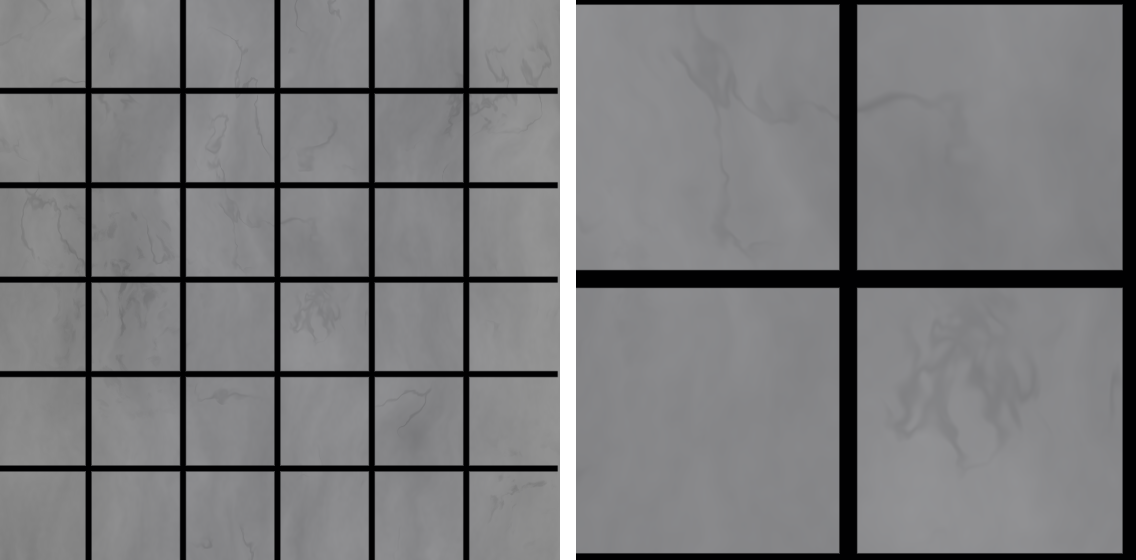
Left, the full canvas; right, a detail of the centre.
Give the GLSL for this texture, as a WebGL 2 fragment shader.

```glsl
#version 300 es
precision highp float;
// Grey concrete tiles, six by six, parted by five black joints each way.
// The cement is one continuous sheet of warped noise with cloudy stains,
// upright streaks and thin dark veins; each tile shifts slightly in tone.

uniform vec2 u_resolution;
out vec4 fragColor;

const float PITCH = 0.1686;

float hash(vec2 p) {
    vec3 q = fract(p.xyx * vec3(0.1031, 0.1030, 0.0973));
    q += dot(q, q.yzx + 33.33);
    return fract((q.x + q.y) * q.z);
}

float noise(vec2 p) {
    vec2 cell = floor(p), f = fract(p);
    f = f * f * (3.0 - 2.0 * f);
    return mix(mix(hash(cell), hash(cell + vec2(1, 0)), f.x),
               mix(hash(cell + vec2(0, 1)), hash(cell + vec2(1, 1)), f.x), f.y);
}

float fbm(vec2 p) {
    float sum = 0.0, amplitude = 0.5;
    for (int i = 0; i < 5; i++) {
        sum += amplitude * noise(p);
        p = mat2(1.6, 1.2, -1.2, 1.6) * p + 7.3;
        amplitude *= 0.5;
    }
    return sum;
}

// Soft round patch, 1 at its centre
float patchAt(vec2 p, vec2 centre, vec2 radius) {
    vec2 d = (p - centre) / radius;
    return exp(-dot(d, d));
}

// Distance to the nearest of the five joints along one axis
float jointDistance(float x, float first) {
    float index = clamp(round((x - first) / PITCH), 0.0, 4.0);
    return abs(x - first - index * PITCH);
}

vec3 concrete(vec2 p) {
    vec2 warp = vec2(fbm(p * 6.0 + 3.0), fbm(p * 6.0 + 19.0)) - 0.48;
    vec2 q = p + 0.12 * warp;

    float clouds = fbm(q * vec2(9.0, 6.0) + 11.0) - 0.48;
    float streaks = fbm(q * vec2(24.0, 5.0) + 41.0) - 0.48;
    float grain = noise(p * vec2(150.0, 110.0)) - 0.5;

    // Veins follow the zero crossings of a noise field, in scattered places
    float ridge = abs(fbm(q * vec2(13.0, 9.0) + 67.0) - 0.48);
    float veins = (1.0 - smoothstep(0.0, 0.035, ridge))
                * smoothstep(0.48, 0.66, fbm(p * 7.0 + 83.0));

    // Small pits gather on the left and in the lower right corner
    float worn = patchAt(p, vec2(0.22, 0.48), vec2(0.13, 0.2))
               + patchAt(p, vec2(0.93, 0.12), vec2(0.08));
    float pits = worn * smoothstep(0.56, 0.76, fbm(q * vec2(48.0, 38.0)));

    float tone = 0.532 + 0.085 * clouds + 0.075 * streaks + 0.008 * grain
               - 0.045 * veins - 0.06 * pits;

    // Broad light and dark areas
    tone -= 0.03 * patchAt(p, vec2(0.2, 0.5), vec2(0.12, 0.2));
    tone -= 0.025 * patchAt(p, vec2(0.74, 0.8), vec2(0.09, 0.16));
    tone -= 0.03 * patchAt(p, vec2(0.74, 0.22), vec2(0.03));
    tone += 0.026 * smoothstep(0.8, 0.9, p.x);

    // Cool in the middle, neutral at both sides
    float cool = 0.007 * (1.0 - smoothstep(0.2, 0.45, abs(p.x - 0.55)));
    return vec3(tone) + vec3(-0.3, -0.2, 1.0) * cool;
}

void main() {
    vec2 p = gl_FragCoord.xy / u_resolution;
    vec2 pixel = 1.0 / u_resolution;
    vec2 firstJoint = vec2(0.1582, 0.1634);

    vec2 tile = floor((p - firstJoint) / PITCH);
    vec3 color = concrete(p) + 0.012 * (hash(tile + 9.0) - 0.5);

    // Joints, the level ones stopping just short of the right edge
    vec2 d = vec2(jointDistance(p.x, firstJoint.x),
                  jointDistance(p.y, firstJoint.y));
    vec2 joint = 1.0 - smoothstep(0.0053 - pixel, 0.0053 + pixel, d);
    joint.y *= 1.0 - smoothstep(0.996 - pixel.x, 0.996 + pixel.x, p.x);

    color = mix(color, vec3(0.002, 0.002, 0.006), max(joint.x, joint.y));
    fragColor = vec4(color, 1.0);
}
```
